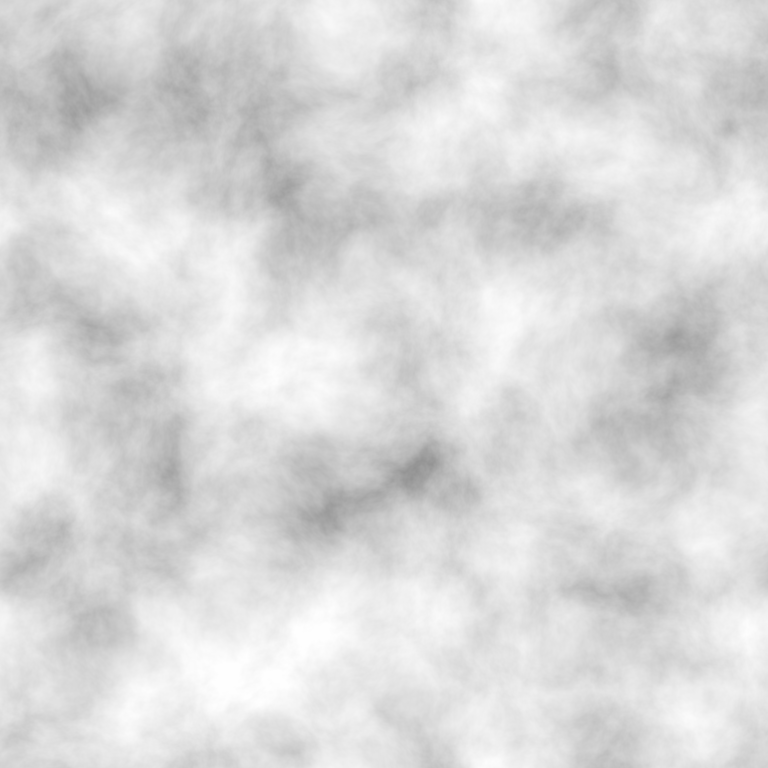
Write a three.js fragment shader that draws this texture.

```glsl
// Soft overcast clouds: pale grey tileable fog with bright billows and mottled darker smudges.

varying vec2 vUv;

// Random unit gradient for a lattice cell
vec2 gradient(vec2 cell, float seed) {
  vec3 h = fract(vec3(cell.xyx + seed * 17.3) * vec3(0.1031, 0.1030, 0.0973));
  h += dot(h, h.yzx + 33.33);
  float angle = 6.28318 * fract((h.x + h.y) * h.z);
  return vec2(cos(angle), sin(angle));
}

// Gradient contribution of one lattice corner, wrapped to the period
float corner(vec2 cell, vec2 offset, vec2 local, float period, float seed) {
  return dot(gradient(mod(cell + offset, period), seed), local - offset);
}

// Gradient noise that repeats every "period" cells
float wrappedNoise(vec2 p, float period, float seed) {
  vec2 cell = floor(p);
  vec2 f = p - cell;
  vec2 blend = f * f * f * (f * (f * 6.0 - 15.0) + 10.0);
  float bottom = mix(corner(cell, vec2(0.0, 0.0), f, period, seed),
                     corner(cell, vec2(1.0, 0.0), f, period, seed), blend.x);
  float top = mix(corner(cell, vec2(0.0, 1.0), f, period, seed),
                  corner(cell, vec2(1.0, 1.0), f, period, seed), blend.x);
  return mix(bottom, top, blend.y);
}

// Periodic displacement that loosens the lattice of the billows
vec2 swirl(vec2 uv, float period, float seed) {
  vec2 p = uv * period + 0.43;
  return vec2(wrappedNoise(p, period, seed), wrappedNoise(p, period, seed + 1.0));
}

// Octaves with doubling periods, each shifted so the lattices do not line up
float cloudDensity(vec2 uv) {
  float sum = 0.0;
  float amplitude = 1.0;
  float period = 4.0;
  for (int i = 0; i < 7; i++) {
    float octave = float(i);
    vec2 shift = octave * vec2(0.37, 0.71);
    sum += amplitude * wrappedNoise(uv * period + shift, period, octave + 1.0);
    amplitude *= 0.59;
    period *= 2.0;
  }
  return sum;
}

void main() {
  vec2 warped = vUv + 0.03 * swirl(vUv, 4.0, 11.0) + 0.015 * swirl(vUv, 8.0, 21.0)
              + 0.008 * swirl(vUv, 16.0, 31.0);

  // Exponential tone: gentle highlights, deeper and more textured shadows
  float shade = 1.195 - 0.333 * exp(0.73 * cloudDensity(warped));
  gl_FragColor = vec4(vec3(clamp(shade, 0.0, 0.995)), 1.0);
}
```
